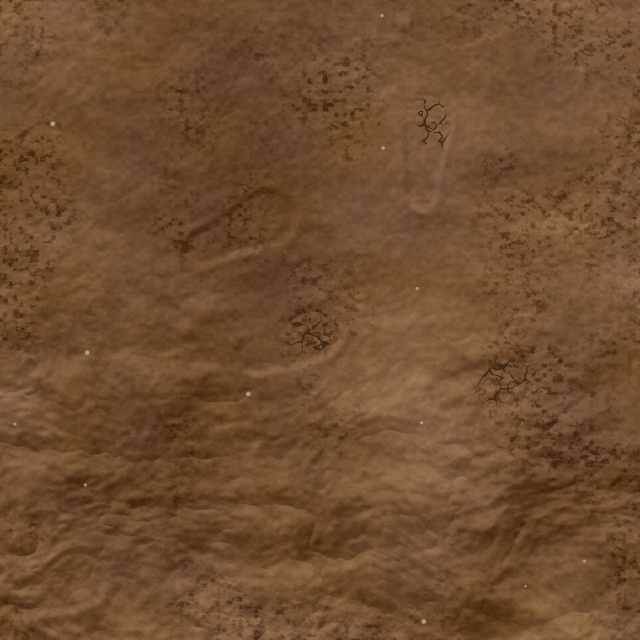
Reproduce this texture procedurally as a WebGL 2 fragment shader.

```glsl
#version 300 es
precision highp float;
// Trodden brown mud: a warped noise height field, rougher toward the bottom,
// is pressed by scattered sole prints and lit from above. Tread ripples,
// drying cracks, gritty patches and a few pale pebbles are laid over it.
uniform vec2 u_resolution;
out vec4 fragColor;

const float TAU = 6.2831853;

float hash(vec2 p) {
  return fract(sin(dot(p, vec2(127.1, 311.7))) * 43758.5453);
}

vec2 hash2(vec2 p) {
  return vec2(hash(p), hash(p + 37.7));
}

float noise(vec2 p) {
  vec2 i = floor(p), f = fract(p);
  f = f * f * f * (f * (f * 6.0 - 15.0) + 10.0);
  return mix(mix(hash(i), hash(i + vec2(1, 0)), f.x),
             mix(hash(i + vec2(0, 1)), hash(i + vec2(1, 1)), f.x), f.y);
}

float fbm(vec2 p, int octaves) {
  float sum = 0.0, amp = 0.5, total = 0.0;
  for (int i = 0; i < octaves; i++) {
    sum += amp * noise(p);
    total += amp;
    amp *= 0.5;
    p = mat2(0.8, 0.6, -0.6, 0.8) * p * 2.03 + 17.3;
  }
  return sum / total;
}

// Nearest sole print: signed distance, local position, random id
vec4 nearestPrint(vec2 p, float scale) {
  vec4 best = vec4(1.0, 0.0, 0.0, 0.0);
  vec2 cell = floor(p * scale);
  for (int k = 0; k < 9; k++) {
    vec2 c = cell + vec2(k % 3 - 1, k / 3 - 1);
    float id = hash(c + 5.3);
    if (id < 0.4) continue;
    vec2 q = p - (c + 0.25 + 0.5 * hash2(c + 9.1)) / scale;
    float a = (hash(c + 2.9) - 0.35) * 2.4;
    q = mat2(cos(a), -sin(a), sin(a), cos(a)) * q;
    float radius = mix(0.027, 0.040, smoothstep(-0.05, 0.05, q.x));
    float d = length(q - vec2(clamp(q.x, -0.055, 0.05), 0.0)) - radius;
    if (d < best.x) best = vec4(d, q, id);
  }
  return best;
}

// How disturbed the ground is, 0 smooth to 1 churned
float roughness(vec2 p) {
  float low = 1.0 - smoothstep(0.15, 0.65, p.y + 0.4 * (noise(p * 4.0) - 0.5));
  return mix(0.3, 1.0, low);
}

float gritPatch(vec2 p) {
  return smoothstep(0.44, 0.74, fbm(p * 6.0 + 41.0, 5));
}

float height(vec2 p) {
  vec2 warp = vec2(noise(p * 7.0), noise(p * 7.0 + 31.0)) - 0.5;
  vec2 w = p * vec2(1.0, 1.3) + 0.05 * warp;
  float rough = roughness(p);
  float swell = fbm(w * 8.0, 4);
  float crease = abs(fbm(w * 9.0 + 11.0, 4) - 0.5);
  float lumps = fbm(p * vec2(52.0, 60.0), 3);
  float h = 0.034 * rough * swell + 0.022 * rough * crease
          + 0.0020 * (0.35 + gritPatch(p) + 0.5 * rough) * lumps;

  vec4 print = nearestPrint(p + 0.022 * warp, 3.6);
  float inside = smoothstep(0.007, -0.007, print.x);
  float rim = exp(-pow((print.x - 0.009) / 0.007, 2.0));
  float depth = mix(0.001, 0.0036, fract(print.w * 17.0));
  depth *= 0.2 + 1.2 * noise(p * 17.0 + 5.0);
  float wave = sin((print.y + 5.0 * print.z * print.z) * TAU / 0.0115);
  float worn = smoothstep(0.3, 0.6, noise(p * 18.0));
  return h - depth * (inside - 0.3 * rim) + 0.00018 * wave * inside * worn;
}

// Gap between the two nearest jittered seeds; zero on cell borders
float cellBorder(vec2 p) {
  vec2 cell = floor(p);
  float near = 9.0, next = 9.0;
  for (int k = 0; k < 9; k++) {
    vec2 c = cell + vec2(k % 3 - 1, k / 3 - 1);
    float d = length(c + hash2(c) - p);
    next = min(next, max(near, d));
    near = min(near, d);
  }
  return next - near;
}

float cracks(vec2 p) {
  vec4 print = nearestPrint(p, 3.6);
  float zone = smoothstep(0.0, -0.012, print.x) * smoothstep(-0.02, 0.02, print.y);
  zone *= step(0.6, print.w) * smoothstep(0.25, 0.5, noise(p * 25.0));
  vec2 bent = p * 34.0 + 0.6 * noise(p * 90.0);
  return zone * (1.0 - smoothstep(0.02, 0.13, cellBorder(bent)));
}

float pebbles(vec2 p, float scale) {
  vec2 c = floor(p * scale);
  vec2 q = fract(p * scale) - 0.3 - 0.4 * hash2(c + 3.0);
  float radius = mix(0.03, 0.07, hash(c + 8.0));
  return step(0.94, hash(c + 14.0)) * smoothstep(radius + 0.03, radius - 0.03, length(q));
}

void main() {
  vec2 p = gl_FragCoord.xy / u_resolution.y;

  // Relief: slopes facing the light brighten
  vec2 toLight = 0.0013 * normalize(vec2(-0.35, 1.0));
  float slope = (height(p - toLight) - height(p + toLight)) / (2.0 * length(toLight));
  float tone = 0.57 + 0.62 * tanh(1.9 * slope);

  // Damp and dry areas, shaded hollows, then fine grain and dark grit
  tone += 1.15 * (fbm(p * vec2(3.0, 5.0) + 3.0, 5) - 0.5);
  tone += 0.75 * roughness(p) * (fbm(p * vec2(8.0, 12.0) + 23.0, 4) - 0.5);
  tone += 0.16 * (0.5 - p.y);
  tone += 0.32 * (fbm(p * 130.0, 2) - 0.5);
  float grit = smoothstep(0.48, 0.80, fbm(p * vec2(120.0, 140.0) + 7.0, 3));
  tone -= 0.60 * grit * (0.12 + gritPatch(p));

  vec3 mud = mix(vec3(0.35, 0.22, 0.12), vec3(0.56, 0.41, 0.28), clamp(tone, -0.4, 1.25));
  float ochre = fbm(p * 9.0 + 60.0, 4) - 0.5;
  mud += ochre * vec3(0.02, 0.01, -0.06);
  mud = mix(mud, vec3(0.20, 0.12, 0.07), 0.8 * cracks(p));
  mud = mix(mud, vec3(0.74, 0.66, 0.57), 0.85 * pebbles(p, 19.0));
  fragColor = vec4(mud, 1.0);
}
```
